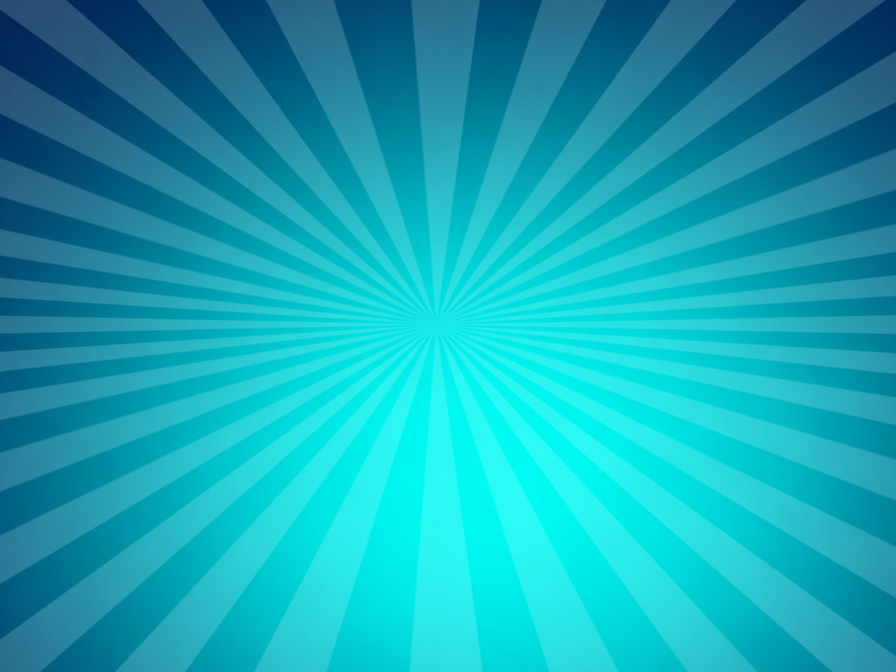
Reproduce this background procedurally as a Shadertoy shader.

```glsl
const vec2 RAY_CENTER = vec2(0.487, 0.517);   // fraction of the canvas
const vec2 GLOW_CENTER = vec2(0.55, 0.30);    // fraction of the canvas
const vec2 GLOW_FALLOFF = vec2(2.1, 2.8);
const float GLOW_POWER = 1.2;                 // above 1 widens the bright core
const float RAY_COUNT = 32.0;
const float RAY_STRETCH = 1.9;                // crowds rays toward the horizontal
const vec3 RAY_WARP = vec3(0.018, 0.015, 0.028); // uneven spacing, three harmonics
const float RAY_LEAN = 0.016;                 // sideways shift of the upright rays
const float RAY_LEAN_FOCUS = 70.0;
const float EDGE_SOFTNESS = 0.0026;
const vec3 RAY_TINT = vec3(0.85, 1.0, 1.0);
const vec2 RAY_OPACITY = vec2(0.18, 0.20);    // in the shade, in the glow
const vec3 SHADE_COLOR = vec3(0.008, 0.09, 0.295);
const vec3 GLOW_COLOR = vec3(0.0, 0.98, 0.955);
const float CELL_SCALE = 9.0;
const float CRACK_WIDTH = 0.018;
const float CRACK_STRENGTH = 0.02;
const float MOTTLE_SCALE = 11.0;
const float MOTTLE_STRENGTH = 0.010;

vec2 hash2(vec2 p) {
    p = vec2(dot(p, vec2(127.1, 311.7)), dot(p, vec2(269.5, 183.3)));
    return fract(sin(p) * 43758.5);
}

// Alternating bands around the center, 1 inside a light ray
float sunRays(vec2 p, float softness) {
    vec2 q = vec2(p.x, p.y * RAY_STRETCH);
    float angle = atan(q.y, q.x);
    float slope = RAY_COUNT * RAY_STRETCH * length(p) / max(dot(q, q), 1e-6);
    float upright = sin(angle) * exp(-RAY_LEAN_FOCUS * pow(abs(cos(angle)), 2.0));
    angle += dot(RAY_WARP, sin(angle * vec3(2.0, 4.0, 6.0))) + RAY_LEAN * upright;
    return clamp(0.5 + cos(RAY_COUNT * angle) / (slope * softness + 1e-4), 0.0, 1.0);
}

// Gap between the two nearest cell points, small along cell borders
float cellBorder(vec2 p) {
    vec2 cell = floor(p);
    float nearest = 8.0;
    float second = 8.0;
    for (int y = -1; y <= 1; y++) {
        for (int x = -1; x <= 1; x++) {
            vec2 id = cell + vec2(x, y);
            float d = length(id + hash2(id) - p);
            second = min(second, max(nearest, d));
            nearest = min(nearest, d);
        }
    }
    return second - nearest;
}

// Cloudy to grainy variation from layered sines
float mottle(vec2 p) {
    float sum = 0.0;
    float weight = 0.4;
    for (int i = 0; i < 6; i++) {
        sum += weight * sin(p.x + 1.7 * sin(p.y)) * sin(p.y + 1.3 * sin(p.x));
        p = mat2(1.6, 1.2, -1.2, 1.6) * p + 2.3;
        weight *= 0.75;
    }
    return sum;
}

void mainImage(out vec4 fragColor, in vec2 fragCoord) {
    float pixel = 1.0 / iResolution.y;
    vec2 uv = fragCoord / iResolution.xy;
    vec2 p = fragCoord * pixel;
    vec2 aspect = vec2(iResolution.x * pixel, 1.0);

    // Broad glow
    vec2 fromGlow = p - GLOW_CENTER * aspect;
    float glow = exp(-pow(dot(GLOW_FALLOFF, fromGlow * fromGlow), GLOW_POWER));
    vec3 color = mix(SHADE_COLOR, GLOW_COLOR, glow);

    // Light rays
    float rays = sunRays(p - RAY_CENTER * aspect, max(pixel, EDGE_SOFTNESS));
    color = mix(color, RAY_TINT, rays * mix(RAY_OPACITY.x, RAY_OPACITY.y, glow));

    // Worn surface, cracked in the upper left
    float clouds = mottle(p * MOTTLE_SCALE);
    color += MOTTLE_STRENGTH * clouds;
    float border = cellBorder(p * CELL_SCALE + 0.25 * clouds);
    float crack = 1.0 - smoothstep(0.0, CRACK_WIDTH + CELL_SCALE * pixel, border);
    float worn = smoothstep(0.55, 1.0, uv.y) * (1.0 - smoothstep(0.0, 0.35, uv.x));
    color -= CRACK_STRENGTH * crack * worn;

    fragColor = vec4(clamp(color, 0.0, 1.0), 1.0);
}
```
